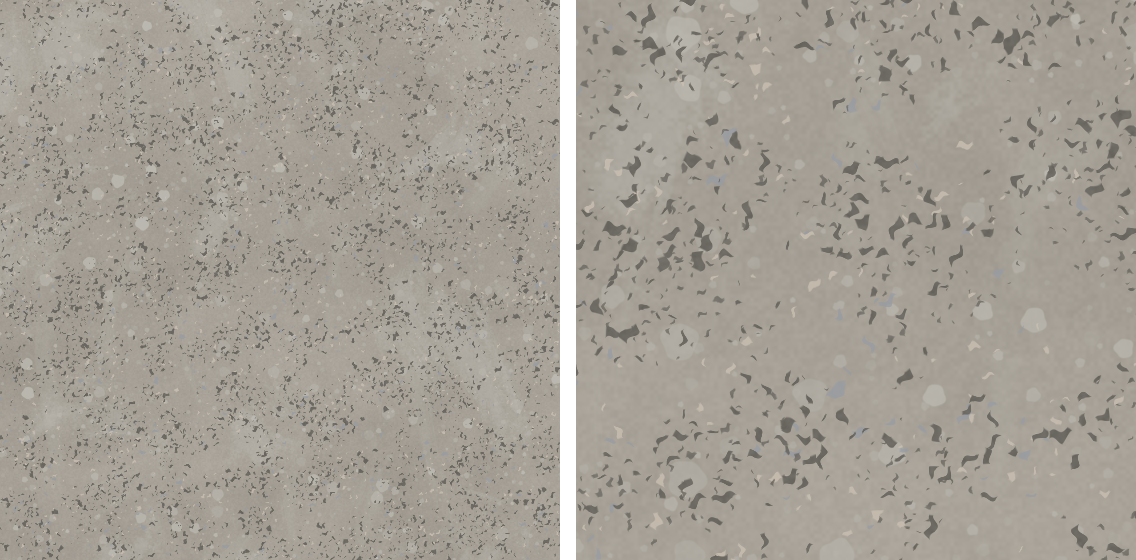
Left, the full canvas; right, a detail of the centre.
A Shadertoy shader for this texture:

```glsl
#define BASE vec3(0.648, 0.625, 0.585)
#define CHARCOAL vec3(0.405, 0.395, 0.370)
#define CHALK vec3(0.735, 0.725, 0.695)
#define SLATE_BLUE vec3(0.590, 0.610, 0.640)
#define CREAM vec3(0.790, 0.750, 0.695)
#define CHIP_DENSITY 0.85
#define CHIP_SIZE 0.0085
#define CHIP_ANGLE 0.90
#define SPOT_DENSITY 0.36
#define CLOUD_CONTRAST 0.030
#define GRAIN 0.045

vec4 hash4(vec2 p) {
    vec4 q = fract(p.xyxy * vec4(0.1031, 0.1030, 0.0973, 0.1099));
    q += dot(q, q.wzxy + 33.33);
    return fract((q.xxyz + q.yzzw) * q.zywx);
}

float edgeWidth() {
    return max(0.0007, 0.7 / iResolution.y);
}

// Rotated, warped sines, roughly -1 to 1
float layeredSines(vec2 p) {
    float sum = 0.0, amplitude = 0.5;
    for (int i = 0; i < 6; i++) {
        p = mat2(0.8, 0.6, -0.6, 0.8) * p + 0.9 * sin(p.yx * 0.8 + float(i));
        sum += amplitude * sin(p.x) * sin(p.y + 1.7);
        p *= 1.85;
        amplitude *= 0.6;
    }
    return sum;
}

float grainNoise(vec2 p) {
    vec2 cell = floor(p), f = smoothstep(0.0, 1.0, fract(p));
    vec2 e = vec2(1.0, 0.0);
    return mix(mix(hash4(cell).x, hash4(cell + e).x, f.x),
               mix(hash4(cell + e.yx).x, hash4(cell + 1.0).x, f.x), f.y) - 0.5;
}

// Clustered angular shards, cut by random half planes
float chips(vec2 uv, float cells, float size, float density, float seed) {
    float cover = 0.0;
    vec2 home = floor(uv * cells);
    for (int k = 0; k < 9; k++) {
        vec2 id = home + vec2(k % 3, k / 3) - 1.0;
        vec4 h = hash4(id + seed);
        float cluster = smoothstep(-0.35, 0.40, layeredSines(id / cells * 34.0 + seed));
        if (h.x > density * cluster) continue;
        vec4 g = hash4(id + seed + 71.0);
        vec2 p = uv - (id + 0.1 + 0.8 * h.yz) / cells;
        float angle = CHIP_ANGLE + (g.x - 0.5) * 2.2;
        p = mat2(cos(angle), -sin(angle), sin(angle), cos(angle)) * p;
        p.y += 0.16 * size * sin(p.x / size * 5.0 + g.y * 6.3);
        p.y *= mix(1.3, 2.8, g.z);
        float radius = size * mix(0.3, 1.0, h.w * h.w);
        float d = -1.0;
        for (int i = 0; i < 5; i++) {
            float side = (float(i) + 0.6 * g.w) * 1.2566;
            float reach = mix(0.4, 1.0, fract(g.y * 7.0 + float(i) * 0.618));
            d = max(d, dot(p, vec2(cos(side), sin(side))) - radius * reach);
        }
        cover = max(cover, 1.0 - smoothstep(-edgeWidth(), edgeWidth(), d));
    }
    return cover;
}

// Nearly round splashes of varied opacity
float spots(vec2 uv, float cells, float small, float large, float seed) {
    float cover = 0.0;
    vec2 home = floor(uv * cells);
    for (int k = 0; k < 9; k++) {
        vec2 id = home + vec2(k % 3, k / 3) - 1.0;
        vec4 h = hash4(id + seed);
        float cluster = smoothstep(-0.5, 0.4, layeredSines(id / cells * 14.0 + seed));
        if (h.x > SPOT_DENSITY * mix(0.35, 1.4, cluster)) continue;
        vec4 g = hash4(id + seed + 37.0);
        vec2 p = uv - (id + h.yz) / cells;
        float radius = mix(small, large, h.w * h.w * h.w);
        float around = atan(p.y, p.x);
        float wobble = 0.07 * sin(3.0 * around + g.x * 6.3) + 0.05 * sin(5.0 * around + g.y * 6.3);
        float d = length(p) - radius * (1.0 + wobble);
        float opacity = mix(0.25, 0.95, g.z);
        cover = max(cover, opacity * (1.0 - smoothstep(-edgeWidth(), edgeWidth(), d)));
    }
    return cover;
}

void mainImage(out vec4 fragColor, in vec2 fragCoord) {
    vec2 uv = fragCoord / iResolution.y;

    // Mottled cement with fine grain
    float grain = grainNoise(uv * 420.0) + 0.5 * grainNoise(uv * 190.0 + 9.0);
    vec3 color = BASE + CLOUD_CONTRAST * layeredSines(uv * 7.0 + 2.0);
    color += 0.014 * layeredSines(uv * 32.0 + 5.0) + GRAIN * 0.6 * grain;

    // Worn chalky patches and upright smears
    float patches = smoothstep(0.22, 0.65, layeredSines(uv * 13.0 + 11.0) + 0.12 * grain);
    float smears = smoothstep(0.30, 0.65, layeredSines(uv * vec2(34.0, 11.0) + 21.0));
    color = mix(color, CHALK, 0.42 * patches + 0.20 * smears);

    // Splashes
    color = mix(color, CHALK, spots(uv, 30.0, 0.003, 0.0125, 13.0));
    color = mix(color, CHALK, 0.7 * spots(uv, 64.0, 0.0015, 0.0045, 57.0));

    // Stone chips
    color = mix(color, SLATE_BLUE, 0.75 * chips(uv, 64.0, 0.0085, 0.22, 91.0));
    color = mix(color, CREAM, 0.8 * chips(uv, 90.0, 0.0060, 0.28, 143.0));
    vec3 charcoal = CHARCOAL + GRAIN * grain;
    color = mix(color, charcoal, 0.75 * chips(uv, 135.0, 0.0042, 0.5, 211.0));
    color = mix(color, charcoal, 0.92 * chips(uv, 80.0, CHIP_SIZE, CHIP_DENSITY, 305.0));

    fragColor = vec4(color, 1.0);
}
```
